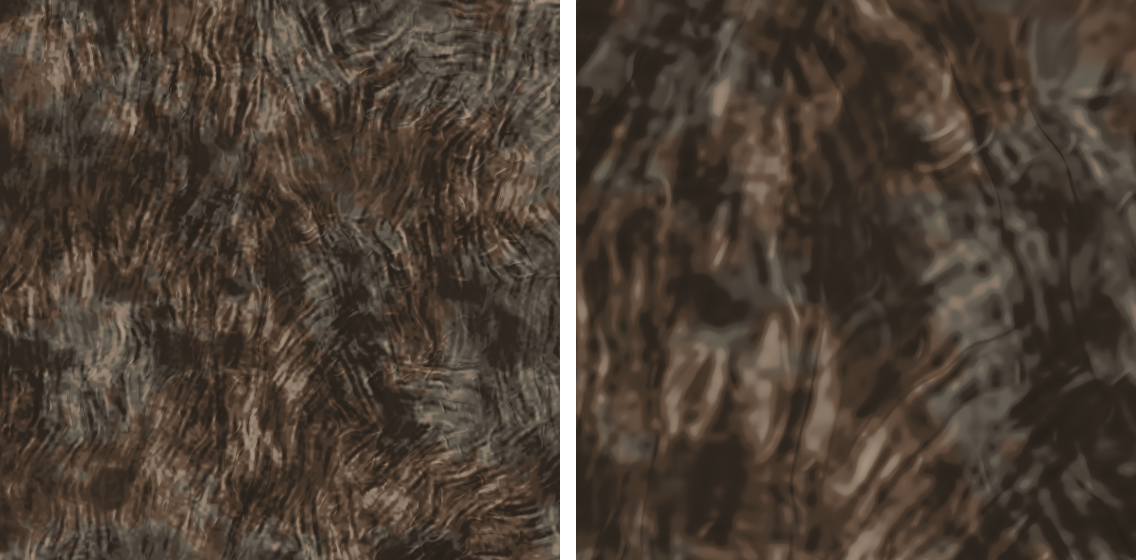
Left, the full canvas; right, a detail of the centre.
Reproduce this texture procedurally as a WebGL 1 fragment shader.

```glsl
precision highp float;
// Weathered bark and peat: matted fibres, pale twigs, dark pits and creases.
uniform vec2 u_resolution;

const vec3 DARK = vec3(0.180, 0.150, 0.122);
const vec3 MID_GREY = vec3(0.285, 0.250, 0.218);
const vec3 MID_WARM = vec3(0.272, 0.212, 0.163);
const vec3 LIGHT_GREY = vec3(0.385, 0.358, 0.312);
const vec3 LIGHT_WARM = vec3(0.388, 0.302, 0.240);
const vec3 PALE = vec3(0.530, 0.460, 0.395);

const float PATCH_COUNT = 8.0;               // fibre patches across the canvas
const vec2 STRAND_FREQ = vec2(62.0, 11.0);   // across and along the fibres
const vec2 HAIR_FREQ = vec2(135.0, 30.0);
const float GRAIN_FREQ = 150.0;
const float TWIG_COUNT = 19.0;               // twig cells across the canvas
const float MACRO_GAIN = 0.62;
const float FIBRE_GAIN = 0.62;
const float GRAIN_GAIN = 0.30;
const float TWIG_GAIN = 1.15;

float hash(vec2 p) {
  vec3 q = fract(vec3(p.xyx) * 0.1031);
  q += dot(q, q.yzx + 33.33);
  return fract((q.x + q.y) * q.z);
}

vec2 hash2(vec2 p) {
  return vec2(hash(p + 17.3), hash(p + 71.9));
}

// Value noise, centred on zero with roughly unit deviation.
float noise(vec2 p) {
  vec2 i = floor(p), f = fract(p);
  f = f * f * (3.0 - 2.0 * f);
  float low = mix(hash(i), hash(i + vec2(1.0, 0.0)), f.x);
  float high = mix(hash(i + vec2(0.0, 1.0)), hash(i + 1.0), f.x);
  return (mix(low, high, f.y) - 0.5) * 4.7;
}

vec2 rotate(vec2 p, float a) {
  float c = cos(a), s = sin(a);
  return vec2(c * p.x - s * p.y, s * p.x + c * p.y);
}

// Upright strands on the left, tangled directions on the right.
float fibreAngle(vec2 cell, float x) {
  float tangle = smoothstep(0.35, 0.75, x);
  return mix(0.15, 0.6, tangle) + (hash(cell + 5.7) - 0.5) * mix(0.8, 2.5, tangle);
}

// One bundle: broad strands, embossed hairs and dark creases.
float bundle(vec2 p) {
  float strand = noise(p * STRAND_FREQ);
  vec2 h = p * HAIR_FREQ;
  float relief = noise(h) - noise(h + vec2(0.75, 0.3));
  float crease = 1.0 - smoothstep(0.0, 0.35, abs(noise(p * STRAND_FREQ * 0.7 + 40.0)));
  return 0.65 * strand + 0.65 * relief - 1.0 * crease + 0.2;
}

// Blends the bundles of nearby patches while keeping their contrast.
float fibres(vec2 p) {
  vec2 g = p * PATCH_COUNT, base = floor(g);
  float total = 0.0, power = 0.0001;
  for (int j = -1; j <= 1; j++) {
    for (int i = -1; i <= 1; i++) {
      vec2 cell = base + vec2(float(i), float(j));
      vec2 d = g - cell - 0.15 - 0.7 * hash2(cell);
      float w = exp(-9.0 * dot(d, d));
      float angle = fibreAngle(cell, cell.x / PATCH_COUNT);
      total += w * bundle(rotate(d / PATCH_COUNT, angle) + 3.0 + 5.0 * hash2(cell + 9.0));
      power += w * w;
    }
  }
  return total / sqrt(power);
}

// Short bent twigs, each lit on one side and shaded on the other.
float twigs(vec2 p, float count, float seed) {
  vec2 g = p * count, base = floor(g);
  float light = 0.0, shade = 0.0;
  for (int j = -1; j <= 1; j++) {
    for (int i = -1; i <= 1; i++) {
      vec2 cell = base + vec2(float(i), float(j));
      vec2 r = hash2(cell + seed);
      float angle = fibreAngle(cell + seed, cell.x / count);
      vec2 d = rotate(g - cell - 0.2 - 0.6 * r, angle);
      d.x += (r.y - 0.5) * 1.6 * d.y * d.y;
      float reach = 0.2 + 0.4 * r.x;
      float taper = 1.0 - smoothstep(0.4 * reach, reach, abs(d.y));
      float strength = taper * smoothstep(0.35, 0.9, hash(cell + seed + 3.1));
      light = max(light, strength * (1.0 - smoothstep(0.015, 0.085, abs(d.x))));
      shade = max(shade, strength * (1.0 - smoothstep(0.03, 0.11, abs(d.x - 0.12))));
    }
  }
  return light - 0.6 * shade * (1.0 - light);
}

// Maps tone, in deviations from the mean, to the palette.
vec3 palette(float tone, float warmth) {
  vec3 c = mix(DARK, mix(MID_GREY, MID_WARM, warmth), smoothstep(-1.35, -0.2, tone));
  c = mix(c, mix(LIGHT_GREY, LIGHT_WARM, warmth), smoothstep(-0.2, 0.95, tone));
  c = mix(c, PALE, smoothstep(0.95, 2.1, tone));
  return c * (1.0 + 0.09 * clamp(tone + 1.3, -2.0, 0.0) + 0.12 * clamp(tone - 2.0, 0.0, 2.0));
}

void main() {
  vec2 uv = gl_FragCoord.xy / u_resolution.y;
  vec2 p = uv + 0.004 * vec2(noise(uv * 13.0), noise(uv * 13.0 + 31.0));
  p += 0.0012 * vec2(noise(uv * 42.0 + 7.0), noise(uv * 42.0 + 53.0));

  // Broad light and dark areas, and where detail is calm or busy.
  float macro = 0.65 * noise(p * vec2(6.0, 4.5) + 2.0) + 0.55 * noise(p * 14.0 + 20.0)
              + 0.45 * noise(p * 31.0 + 60.0);
  float busy = mix(0.6, 1.25, smoothstep(-1.2, 1.0, noise(p * 7.0 + 80.0) + 0.4 * macro));
  float grain = noise(p * GRAIN_FREQ) + 0.6 * noise(p * GRAIN_FREQ * 0.5 + 11.0);

  float twig = twigs(p, TWIG_COUNT, 0.0) + 0.8 * twigs(p, TWIG_COUNT * 1.7, 130.0);
  float tone = MACRO_GAIN * macro - 0.12;
  tone += busy * (FIBRE_GAIN * fibres(p) + GRAIN_GAIN * grain + TWIG_GAIN * twig * 0.8);

  // Soft dark pits swallow the detail.
  float pit = smoothstep(1.1, 1.7, noise(p * vec2(10.0, 8.0) + 140.0) + 0.25 * noise(p * 40.0));
  tone = mix(tone, -1.3 + 0.25 * tone, 0.85 * pit);

  float warmth = smoothstep(-0.5, 0.6, noise(p * 8.0 + 200.0) + 0.6 * noise(p * 45.0 + 90.0));
  gl_FragColor = vec4(palette(tone, warmth), 1.0);
}
```
